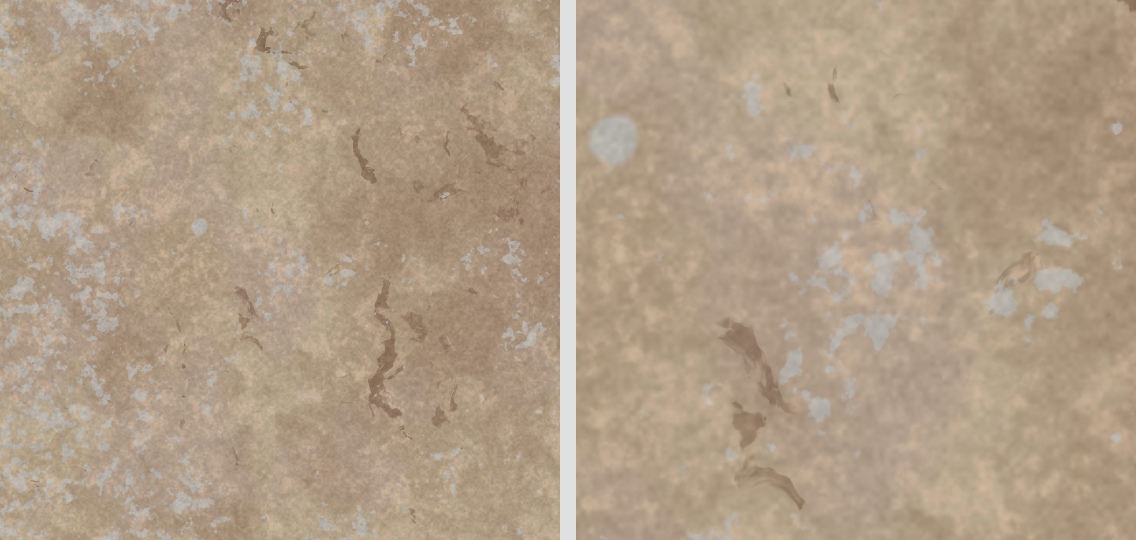
Left, the full canvas; right, a detail of the centre.
A Shadertoy shader for this texture:

```glsl
// Weathered tan stone: drifting ochre, cream and rose tones under a fine grain,
// with ragged brown veins and stains, clustered blue-grey flecks and scratches.
// Layers of fractal value noise are thresholded and blended over each other.

const vec3 OCHRE = vec3(0.68, 0.60, 0.50);
const vec3 SAND  = vec3(0.72, 0.66, 0.56);
const vec3 ROSE  = vec3(0.69, 0.61, 0.55);
const vec3 CREAM = vec3(0.76, 0.66, 0.56);
const vec3 BROWN = vec3(0.62, 0.52, 0.43);
const vec3 UMBER = vec3(0.50, 0.39, 0.31);
const vec3 SLATE = vec3(0.71, 0.71, 0.70);

float hash(vec2 p) {
    vec3 q = fract(p.xyx * 0.1031);
    q += dot(q, q.yzx + 33.33);
    return fract((q.x + q.y) * q.z);
}

float noise(vec2 p) {
    vec2 i = floor(p), f = fract(p);
    f = f * f * (3.0 - 2.0 * f);
    return mix(mix(hash(i), hash(i + vec2(1, 0)), f.x),
               mix(hash(i + vec2(0, 1)), hash(i + vec2(1, 1)), f.x), f.y);
}

float fbm(vec2 p, int octaves) {
    mat2 turn = mat2(1.6, 1.2, -1.2, 1.6);
    float sum = 0.0, weight = 0.5, total = 0.0;
    for (int i = 0; i < octaves; i++) {
        sum += weight * noise(p);
        total += weight;
        weight *= 0.55;
        p = turn * p + 17.3;
    }
    return sum / total;
}

float segment(vec2 p, vec2 a, vec2 b) {
    vec2 d = b - a;
    return length(p - a - d * clamp(dot(p - a, d) / dot(d, d), 0.0, 1.0));
}

// Soft round region, 1 in the middle
float blob(vec2 p, vec2 centre, vec2 radius) {
    vec2 d = (p - centre) / radius;
    return exp(-dot(d, d));
}

// Soft band around a line
float vein(vec2 p, vec2 a, vec2 b, float width) {
    float d = segment(p, a, b) / width;
    return exp(-d * d);
}

// Short hairlines at random places and angles
float scratches(vec2 p) {
    float mask = 0.0;
    for (int i = 0; i < 18; i++) {
        float k = float(i) * 3.7;
        vec2 a = vec2(hash(vec2(k, 1.0)), hash(vec2(k, 2.0)));
        float angle = 0.5 + 1.6 * hash(vec2(k, 3.0));
        vec2 b = a + vec2(cos(angle), sin(angle)) * mix(0.02, 0.06, hash(vec2(k, 4.0)));
        mask = max(mask, smoothstep(0.0022, 0.0005, segment(p, a, b)));
    }
    return mask;
}

void mainImage(out vec4 fragColor, in vec2 fragCoord) {
    vec2 p = fragCoord / iResolution.y;
    vec2 ripple = vec2(fbm(p * 14.0, 4), fbm(p * 14.0 + 40.0, 4)) - 0.5;
    vec2 w = p + 0.09 * ripple;

    // Broad tones
    float drift = fbm(p * 4.0 + 3.0, 5);
    float mottle = fbm(w * 26.0 + 9.0, 4);
    float fine = fbm(p * 110.0, 3);
    vec3 color = mix(OCHRE, SAND, smoothstep(0.42, 0.66, 0.6 * drift + 0.4 * mottle));
    color = mix(color, ROSE, 0.7 * smoothstep(0.48, 0.62, fbm(p * 6.0 + 21.0, 4)));
    color = mix(color, CREAM, 0.75 * smoothstep(0.50, 0.72, 0.5 * mottle + 0.5 * fine));

    // Brown shading, heavier to the right
    float shade = fbm(w * 5.0 + 60.0, 5) + 0.13 * smoothstep(0.5, 1.0, p.x) - 0.03;
    color = mix(color, BROWN, 0.7 * smoothstep(0.47, 0.70, shade));

    // Veins and stained regions
    float veins = vein(w, vec2(0.41, 1.00), vec2(0.64, 0.80), 0.018);
    veins = max(veins, vein(w, vec2(0.64, 0.80), vec2(0.69, 0.65), 0.014));
    veins = max(veins, vein(w, vec2(0.74, 0.55), vec2(0.70, 0.27), 0.015));
    veins = max(veins, vein(w, vec2(0.70, 0.27), vec2(0.78, 0.16), 0.010));
    veins = max(veins, vein(w, vec2(0.345, 0.43), vec2(0.35, 0.13), 0.009));
    veins = max(veins, vein(w, vec2(0.00, 0.74), vec2(0.05, 0.64), 0.008));
    float region = blob(w, vec2(0.89, 0.71), vec2(0.13, 0.13))
                 + blob(w, vec2(0.82, 0.33), vec2(0.10, 0.13))
                 + 0.9 * blob(w, vec2(0.45, 0.44), vec2(0.05, 0.06))
                 + 0.7 * blob(w, vec2(0.84, 0.03), vec2(0.08, 0.04))
                 + 0.7 * blob(w, vec2(0.53, 0.96), vec2(0.11, 0.06));
    region = min(region, 1.0);
    color = mix(color, BROWN, 0.45 * region * smoothstep(0.3, 0.6, mottle));

    float ragged = fbm(w * vec2(34.0, 30.0) + 80.0, 5);
    float threshold = 0.76 - 0.20 * region - 0.27 * veins;
    float stain = smoothstep(threshold, threshold + 0.10, ragged);
    color = mix(color, UMBER, stain * mix(0.55, 0.72, veins));

    // Blue-grey flecks, gathered on the left and along the bottom
    float cluster = fbm(w * 6.0 + 130.0, 4) + 0.10 * smoothstep(0.6, 0.0, p.x)
                  + 0.08 * smoothstep(0.3, 0.0, p.y) - 0.06 * region
                  - 0.10 * blob(p, vec2(0.58, 0.38), vec2(0.2, 0.2));
    float gathered = smoothstep(0.45, 0.72, cluster);
    float fleck = 0.65 * fbm(p * 75.0 + 200.0, 4) + 0.35 * mottle;
    float limit = 0.69 - 0.19 * gathered;
    color = mix(color, SLATE, 0.75 * smoothstep(limit, limit + 0.09, fleck));
    float chip = length(p - vec2(0.368, 0.58) + 0.02 * ripple);
    color = mix(color, SLATE, 0.85 * smoothstep(0.018, 0.012, chip));
    color = mix(color, SLATE, 0.35 * scratches(p) * smoothstep(0.3, 0.6, fine));

    // Grain
    float grain = 0.09 * (fine - 0.5) + 0.05 * (noise(p * 260.0) - 0.5);
    color += grain + 0.07 * (mottle - 0.5);
    fragColor = vec4(color, 1.0);
}
```
